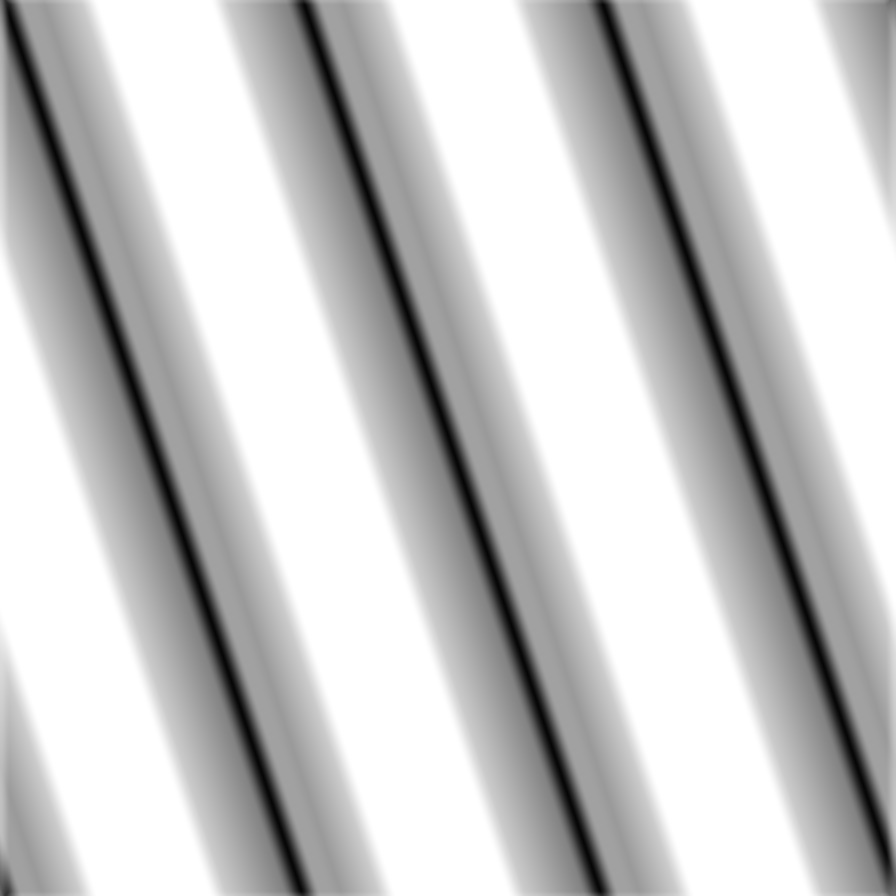
Give the GLSL for this pattern, as a WebGL 2 fragment shader.

```glsl
#version 300 es
precision highp float;
// Three slanted grey bands on white, each split by a soft black line.

uniform vec2 u_resolution;
out vec4 fragColor;

// Unclamped-slope ramp from 0 at a to 1 at b.
float ramp(float a, float b, float x) {
    return clamp((x - a) / (b - a), 0.0, 1.0);
}

// Grey level at signed offset d from the line, in periods (-0.5 to 0.5).
float bandTone(float d) {
    float dist = abs(d);

    // The left flank lightens steadily; the right has a faint dark ridge.
    float leftTone = mix(0.50, 0.81, ramp(0.05, 0.265, dist));
    float ridge = 0.03 * (1.0 - smoothstep(0.09, 0.14, dist));
    float rightTone = mix(0.60, 0.81, ramp(0.13, 0.265, dist)) + ridge;
    float tone = d < 0.0 ? leftTone : rightTone;

    // Black core line, then the soft outer edge into white.
    tone *= smoothstep(-0.008, 0.062, dist);
    return mix(tone, 1.0, smoothstep(0.25, 0.315, dist));
}

void main() {
    vec2 uv = gl_FragCoord.xy / u_resolution;

    // Three repeats across, shifting by one repeat over the full height.
    float phase = 3.0 * uv.x + uv.y - 0.015;
    float tone = bandTone(fract(phase + 0.5) - 0.5);

    // Thin pale fade along the canvas border, strongest at the sides.
    vec2 inset = min(uv, 1.0 - uv);
    float fade = max(0.35 * (1.0 - smoothstep(0.0, 0.012, inset.x)),
                     0.15 * (1.0 - smoothstep(0.0, 0.006, inset.y)));
    tone = mix(tone, 1.0, fade);

    fragColor = vec4(vec3(tone), 1.0);
}
```
